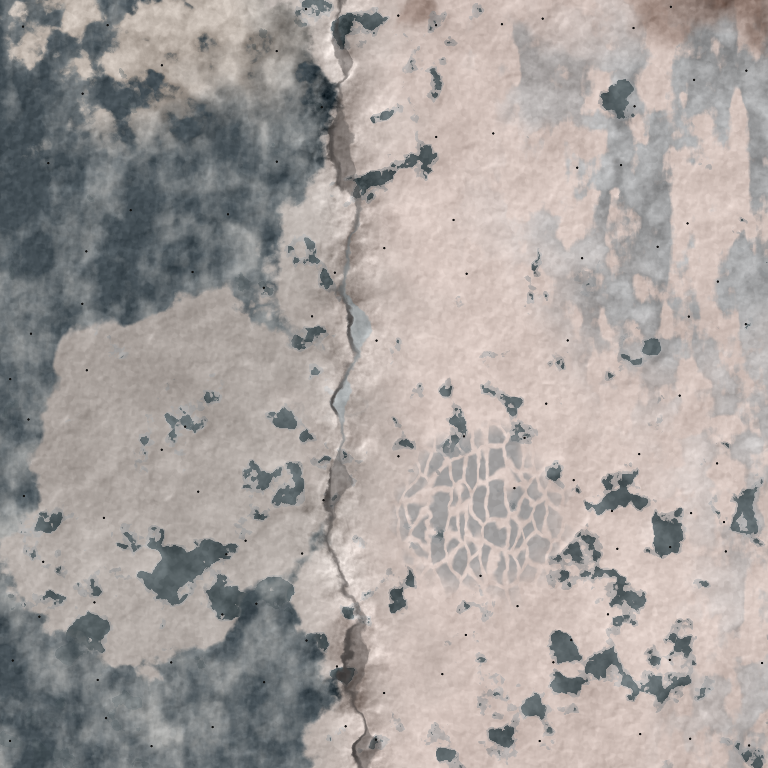
A WebGL 1 fragment shader for this texture:

```glsl
precision highp float;
// Weathered wall: flaking pink plaster over slate-grey cement, split by a vertical crack.
uniform vec2 u_resolution;

const vec3 PINK        = vec3(0.835, 0.770, 0.742);
const vec3 SAND        = vec3(0.695, 0.665, 0.645);
const vec3 BEIGE       = vec3(0.680, 0.640, 0.605);
const vec3 RUST        = vec3(0.520, 0.430, 0.390);
const vec3 SLATE_DARK  = vec3(0.270, 0.310, 0.335);
const vec3 SLATE_LIGHT = vec3(0.590, 0.600, 0.600);
const vec3 WORN_GREY   = vec3(0.590, 0.600, 0.608);
const vec3 CHIP        = vec3(0.300, 0.345, 0.360);
const vec3 CRACK       = vec3(0.270, 0.255, 0.250);
const vec3 FLAKE       = vec3(0.620, 0.645, 0.655);
const float CRACK_X    = 0.455;
const float CHIP_SCALE = 21.0;
const float GRAIN      = 0.055;
const float SPECK_GRID = 13.0;
const float SPECK_SIZE = 0.0015;

vec3 hash(vec2 p) {
  vec3 q = fract(p.xyx * vec3(0.1031, 0.1030, 0.0973));
  q += dot(q, q.yxz + 33.33);
  return fract((q.xxy + q.yzz) * q.zyx);
}

// Cellular noise: x = smoothly blended cell value, y = gap between nearest two cells
vec2 cellular(vec2 p) {
  vec2 cell = floor(p), f = fract(p);
  float sum = 0.0, weights = 0.0, near = 9.0, second = 9.0;
  for (int j = -1; j <= 1; j++)
    for (int i = -1; i <= 1; i++) {
      vec2 o = vec2(float(i), float(j));
      vec3 h = hash(cell + o);
      vec2 r = o + h.xy - f;
      float d = dot(r, r), w = exp(-8.0 * d);
      sum += w * h.z;
      weights += w;
      second = min(second, max(near, d));
      near = min(near, d);
    }
  return vec2(sum / weights, sqrt(second) - sqrt(near));
}

// Layered cellular noise, centred on zero
float layers(vec2 p) {
  float sum = 0.0, amp = 0.5;
  for (int i = 0; i < 5; i++) {
    sum += amp * (cellular(p).x - 0.5);
    p = mat2(1.6, 1.2, -1.2, 1.6) * p + 19.7;
    amp *= 0.5;
  }
  return sum;
}

// Soft ellipse, 1 inside and 0 outside
float blob(vec2 p, vec2 centre, vec2 radii, float soft) {
  return 1.0 - smoothstep(1.0 - soft, 1.0 + soft, length((p - centre) / radii));
}

void main() {
  vec2 uv = gl_FragCoord.xy / u_resolution;
  float px = 1.0 / min(u_resolution.x, u_resolution.y);

  vec2 warp = vec2(layers(uv * 9.0), layers(uv * 9.0 + 40.0));
  vec2 q = uv + 0.13 * warp;
  float broad = layers(uv * 4.0 + 7.0);
  float fine = layers(uv * 28.0 + 3.0);
  float streak = layers(uv * vec2(24.0, 7.0) + 90.0);
  float grain = cellular(uv * 170.0).x - 0.5;

  // Plaster, greyer on the left and worn through on the right
  vec3 color = mix(SAND, PINK, smoothstep(0.34, 0.60, q.x));
  color += 0.16 * broad + 0.10 * fine;
  float worn = blob(q, vec2(0.95, 0.77), vec2(0.25, 0.27), 0.45);
  worn = max(worn, 0.75 * smoothstep(0.80, 1.02, q.x));
  worn = max(worn, 0.7 * blob(q, vec2(0.72, 0.90), vec2(0.08, 0.06), 0.4));
  worn *= smoothstep(-0.11, 0.10, streak + 0.8 * fine + 0.03);
  color = mix(color, WORN_GREY + 0.45 * fine, 0.9 * worn);
  float rust = blob(q, vec2(0.93, 1.0), vec2(0.13, 0.045), 0.4);
  rust = max(rust, 0.8 * blob(q, vec2(0.53, 0.96), vec2(0.03, 0.035), 0.4));
  color = mix(color, RUST + 0.5 * fine, 0.7 * rust);

  // Bare cement at left, around a rounded plaster patch
  float dip = (uv.y - 0.67) / 0.10;
  float border = 0.405 - 0.06 * exp(-dip * dip) + 0.02 * sin(uv.y * 17.0);
  float bare = 1.0 - smoothstep(-0.010, 0.010, q.x - border + 0.06 * fine);
  vec2 patchPos = q + 0.05 * fine;
  patchPos.y -= 0.25 * (q.x - 0.22);
  bare *= 1.0 - blob(patchPos, vec2(0.225, 0.375), vec2(0.205, 0.225), 0.035);
  float tone = 0.50 + 1.5 * streak + 1.5 * fine + 0.6 * broad;
  tone -= 0.38 * blob(q, vec2(0.17, 0.79), vec2(0.26, 0.17), 0.6);
  vec3 cement = mix(SLATE_DARK, SLATE_LIGHT, clamp(tone, 0.0, 1.25));
  float wash = blob(q, vec2(0.08, 1.01), vec2(0.33, 0.16), 0.4);
  cement = mix(cement, BEIGE + 0.5 * fine, wash * smoothstep(-0.12, 0.08, fine + broad));
  color = mix(color, cement, bare);

  // Relief and dark chips, clustered by the broad noise
  vec2 chipPos = uv * CHIP_SCALE + 17.0;
  float field = layers(chipPos);
  float relief = field - layers(chipPos + vec2(-0.05, 0.06));
  color += 0.40 * relief;
  float limit = 0.215 - 0.25 * broad + 0.07 * smoothstep(0.45, 0.85, uv.y);
  float scrape = smoothstep(limit - 0.055, limit - 0.025, field);
  float chip = smoothstep(limit, limit + 0.02, field);
  color = mix(color, WORN_GREY + 0.3 * fine, 0.55 * scrape * (1.0 - bare));
  color = mix(color, CHIP + 0.3 * fine, 0.88 * chip * (1.0 - 0.6 * bare));

  // Branching wrinkles in a grey hollow
  float hollow = blob(q, vec2(0.625, 0.335), vec2(0.105, 0.085), 0.4);
  float vein = cellular((uv + 0.05 * warp) * vec2(52.0, 30.0)).y;
  color = mix(color, WORN_GREY - 0.04, 0.75 * hollow * smoothstep(0.08, 0.32, vein));

  // Crack with rubble margins, dark lips and pale flakes
  float wander = 0.010 * sin(uv.y * 11.0 + 1.0) + 0.005 * sin(uv.y * 37.0);
  float off = uv.x - CRACK_X - wander - 0.05 * warp.x - 0.025 * fine;
  float rubble = exp(-off * off * 900.0);
  color += rubble * (0.55 * fine + 0.7 * relief - 0.025);
  float gape = 0.5 + 0.5 * sin(uv.y * 43.0 + 2.0 * sin(uv.y * 13.0));
  float halfWidth = 0.002 + 0.014 * gape * gape;
  float inside = 1.0 - smoothstep(-0.002, 0.002, abs(off) - halfWidth);
  float pale = smoothstep(0.36, 0.48, uv.y) * (1.0 - smoothstep(0.66, 0.76, uv.y));
  vec3 filling = mix(mix(color, CRACK, 0.55), FLAKE + 0.5 * fine, pale);
  color = mix(color, filling, 0.85 * inside);
  float lip = 1.0 - smoothstep(0.001, 0.006, abs(off + 0.8 * halfWidth));
  color = mix(color, CRACK, lip * (0.25 + 0.65 * gape) * smoothstep(-0.12, 0.06, streak));

  // Surface grain and tiny scattered specks
  color += GRAIN * grain;
  vec2 speckPos = uv * SPECK_GRID;
  vec3 h = hash(floor(speckPos) + 61.0);
  float dist = length(fract(speckPos) - 0.1 - 0.8 * h.xy) / SPECK_GRID;
  float speck = 1.0 - smoothstep(SPECK_SIZE - 0.5 * px, SPECK_SIZE + 0.5 * px, dist);
  color = mix(color, vec3(0.06), speck * step(0.45, h.z));

  gl_FragColor = vec4(clamp(color, 0.0, 1.0), 1.0);
}
```
